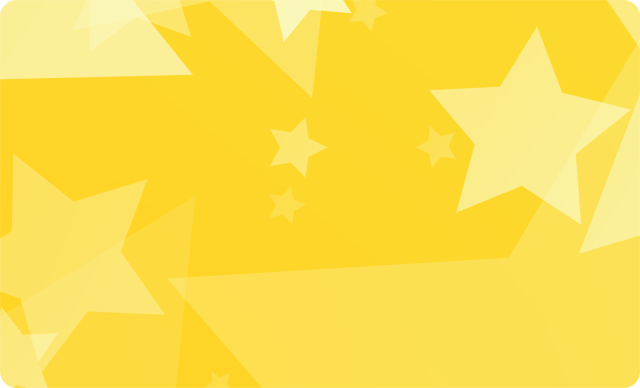
Write a Shadertoy shader that draws this background.

```glsl
const float PI = 3.14159265;
const float FIFTH = 2.0 * PI / 5.0;
const vec3 GOLD = vec3(0.996, 0.832, 0.145);
const vec3 LEMON = vec3(0.990, 0.851, 0.180);
const vec3 CREAM = vec3(0.980, 0.985, 0.800);

float hash(float n) {
    return fract(sin(n * 127.1) * 43758.5453);
}

// Signed distance to the edges of a five-pointed star, negative inside
float starDistance(vec2 p, float radius, float tipAngle) {
    float angle = atan(p.y, p.x) - tipAngle;
    angle = abs(mod(angle + 0.5 * FIFTH, FIFTH) - 0.5 * FIFTH);
    vec2 folded = length(p) * vec2(cos(angle), sin(angle));
    vec2 tip = vec2(radius, 0.0);
    vec2 notch = 0.5 * radius * vec2(cos(PI / 5.0), sin(PI / 5.0));
    vec2 edge = normalize(notch - tip);
    vec2 offset = folded - tip;
    return edge.y * offset.x - edge.x * offset.y;
}

float boxDistance(vec2 p, vec2 halfSize, float corner) {
    vec2 q = abs(p) - halfSize + corner;
    return length(max(q, 0.0)) + min(max(q.x, q.y), 0.0) - corner;
}

float coverage(float d, float pixel) {
    return smoothstep(0.75 * pixel, -0.75 * pixel, d);
}

// Blend a translucent star, slightly denser toward its lower right
vec3 addStar(vec3 color, vec2 p, vec2 center, float radius,
             float tipAngle, float opacity, float pixel) {
    vec2 local = p - center;
    float mask = coverage(starDistance(local, radius, tipAngle), pixel);
    float shade = 1.0 + 0.07 * clamp((local.x - local.y) / radius, -1.0, 1.0);
    return mix(color, CREAM, mask * opacity * shade);
}

void mainImage(out vec4 fragColor, in vec2 fragCoord) {
    float pixel = 1.0 / iResolution.y;
    vec2 p = fragCoord * pixel;
    float aspect = iResolution.x * pixel;

    // Warm base, glowing softly toward the upper right
    float glow = smoothstep(0.0, 1.0, 0.35 * p.x + 0.45 * p.y);
    vec3 color = mix(GOLD, LEMON, glow);

    // Oversized faint stars cropped by the lower border
    color = addStar(color, p, vec2(0.026, -0.268), 0.901, 1.012, 0.15, pixel);
    color = addStar(color, p, vec2(1.655, -0.232), 1.328, 2.744, 0.27, pixel);

    // Left cluster
    color = addStar(color, p, vec2(0.162, 0.333), 0.300, 0.755, 0.36, pixel);
    color = addStar(color, p, vec2(0.030, 0.075), 0.137, 0.506, 0.45, pixel);

    // Upper cluster
    color = addStar(color, p, vec2(0.614, 1.260), 0.547, -1.215, 0.32, pixel);
    color = addStar(color, p, vec2(0.337, 1.067), 0.225, -0.805, 0.38, pixel);
    color = addStar(color, p, vec2(-0.320, 1.187), 0.901, -0.435, 0.64, pixel);
    color = addStar(color, p, vec2(0.768, 1.049), 0.161, 4.485, 0.80, pixel);

    // Right cluster
    color = addStar(color, p, vec2(2.068, 0.880), 0.785, 3.889, 0.55, pixel);
    color = addStar(color, p, vec2(1.358, 0.658), 0.275, 1.475, 0.60, pixel);

    // Small stars scattered along an arch through the open middle
    color = addStar(color, p, vec2(0.762, 0.620), 0.082, 0.0, 0.42, pixel);
    for (int i = 0; i < 4; i++) {
        float n = float(i);
        float rise = sin(0.74 * n);
        vec2 jitter = 0.03 * (vec2(hash(n + 1.3), hash(n + 5.7)) - 0.5);
        vec2 center = vec2(0.56 + 0.19 * n, 0.02 + 0.97 * rise * rise) + jitter;
        float radius = mix(0.036, 0.058, hash(n + 9.1));
        float opacity = mix(0.17, 0.32, hash(n + 13.9));
        color = addStar(color, p, center, radius, FIFTH * hash(n + 17.3), opacity, pixel);
    }

    // White outside the rounded panel
    vec2 halfSize = 0.5 * vec2(aspect, 1.0);
    float panel = coverage(boxDistance(p - halfSize, halfSize, 0.043), pixel);
    fragColor = vec4(mix(vec3(1.0), color, panel), 1.0);
}
```
